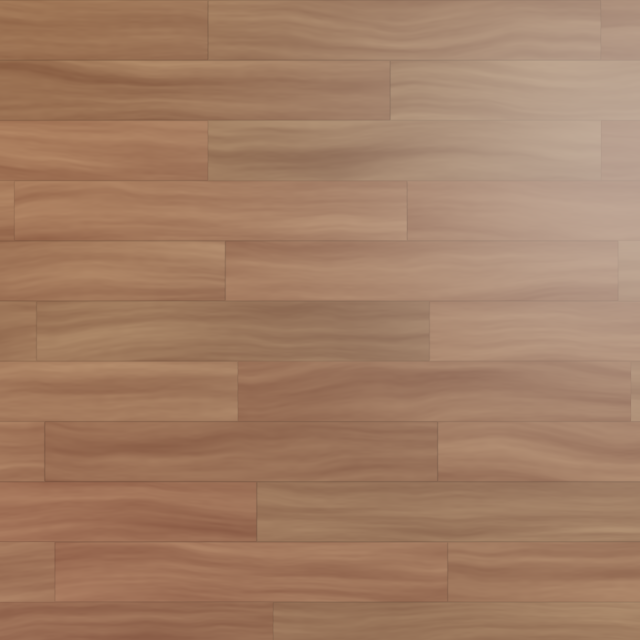
A WebGL 2 fragment shader for this texture:

```glsl
#version 300 es
precision highp float;
// Wood laminate floor: long horizontal planks in rows, joints staggered by about half.
// Each plank has its own tone and a slice of warped, stretched noise as grain;
// a soft pale window glare lies over the upper right. Edges are smoothed by supersampling.

#define ROWS 10.63          // plank rows over the canvas height
#define PLANK_LENGTH 0.614  // in canvas widths
#define ROW_DRIFT 0.016     // extra joint shift per row, in plank lengths
#define SEAM_WIDTH 0.0011   // half width of the joint line
#define SEAM_DEPTH 0.10
#define TONE_SPREAD 0.26    // difference between planks
#define GRAIN_STRENGTH 1.0
#define GLARE_STRENGTH 0.66
#define SAMPLES 3           // supersampling per axis

uniform vec2 u_resolution;
out vec4 fragColor;

const vec3 DARK_WOOD = vec3(0.525, 0.365, 0.275);
const vec3 LIGHT_WOOD = vec3(0.695, 0.550, 0.425);
const vec3 GLARE_COLOR = vec3(0.800, 0.740, 0.700);

// Integer hash of a lattice cell, 0 to 1
float hash(vec2 cell) {
    uvec2 q = uvec2(ivec2(cell)) * uvec2(1597334677u, 3812015801u);
    uint n = q.x ^ q.y;
    n = (n ^ (n >> 15)) * 2246822519u;
    n = (n ^ (n >> 13)) * 3266489917u;
    return float((n ^ (n >> 16)) >> 8) / 16777216.0;
}

float noise(vec2 p) {
    vec2 i = floor(p);
    vec2 f = p - i;
    f = f * f * (3.0 - 2.0 * f);
    float low = mix(hash(i), hash(i + vec2(1, 0)), f.x);
    float high = mix(hash(i + vec2(0, 1)), hash(i + vec2(1, 1)), f.x);
    return mix(low, high, f.y);
}

// Streaks along x, centred on zero: broad bands, veins, fine lines and pores
float woodGrain(vec2 p, vec2 offset) {
    float bend = noise(p * vec2(4.5, 9.0) + offset) - 0.5;
    float ripple = noise(p * vec2(17.0, 24.0) + offset.yx) - 0.5;
    p.y += 0.036 * bend + 0.007 * ripple;
    float bands = noise(p * vec2(2.2, 30.0) + offset) - 0.5;
    float veins = noise(p * vec2(4.0, 85.0) + offset * 1.7) - 0.5;
    float lines = noise(p * vec2(9.0, 190.0) + offset * 2.3) - 0.5;
    float pores = noise(p * vec2(60.0, 330.0) + offset * 3.1) - 0.5;
    return 0.55 * bands + 0.42 * veins + 0.22 * lines + 0.09 * pores;
}

vec3 floorColor(vec2 uv) {
    // Rows counted from the top, alternate rows moved by half a plank
    float fromTop = (1.0 - uv.y) * ROWS;
    float row = floor(fromTop);
    float shift = 0.51 * (1.0 - mod(row, 2.0)) + ROW_DRIFT * row;
    shift += 0.05 * (hash(vec2(row, 71.0)) - 0.5);
    float along = uv.x / PLANK_LENGTH - shift;
    vec2 plank = vec2(row, floor(along));

    // Tone and grain of this plank
    float tone = hash(plank + 11.0) - 0.5;
    float redness = hash(plank + 37.0) - 0.5;
    vec2 offset = 60.0 * vec2(hash(plank + 53.0), hash(plank + 89.0));
    float lightness = 0.53 + TONE_SPREAD * tone + GRAIN_STRENGTH * woodGrain(uv, offset);
    vec3 color = mix(DARK_WOOD, LIGHT_WOOD, clamp(lightness, -0.1, 1.1));
    color += redness * vec3(0.016, -0.018, -0.012);

    // Thin joint lines, stronger on some planks
    vec2 cell = vec2(fract(along), fract(fromTop));
    vec2 edge = min(cell, 1.0 - cell) * vec2(PLANK_LENGTH, 1.0 / ROWS);
    float seam = 1.0 - smoothstep(0.4 * SEAM_WIDTH, 1.6 * SEAM_WIDTH, min(edge.x, edge.y));
    color *= 1.0 - SEAM_DEPTH * seam * (0.4 + hash(plank + 23.0));

    // Room light: warmer at the upper left, redder at the lower left
    float left = 1.0 - smoothstep(0.0, 0.65, uv.x);
    color += left * mix(vec3(0.0, -0.020, -0.012), vec3(0.018, 0.004, -0.016), uv.y);

    // Window glare
    vec2 d = (uv - vec2(1.04, 0.73)) / vec2(0.46, 0.40);
    return mix(color, GLARE_COLOR, GLARE_STRENGTH * exp(-dot(d, d)));
}

void main() {
    vec3 sum = vec3(0.0);
    for (int j = 0; j < SAMPLES; j++) {
        for (int i = 0; i < SAMPLES; i++) {
            vec2 jitter = (vec2(i, j) + 0.5) / float(SAMPLES) - 0.5;
            sum += floorColor((gl_FragCoord.xy + jitter) / u_resolution);
        }
    }
    fragColor = vec4(sum / float(SAMPLES * SAMPLES), 1.0);
}
```
